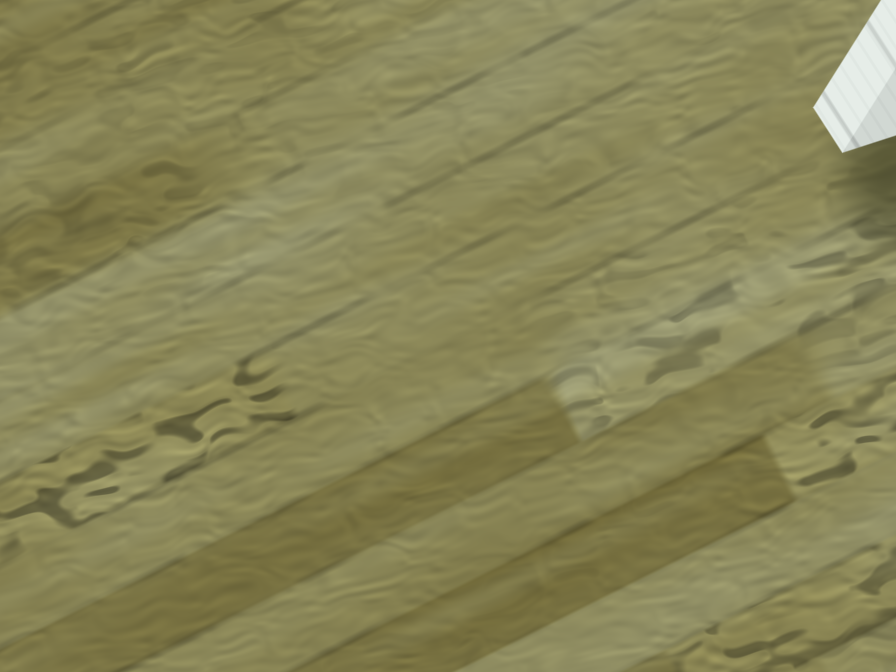
This texture is drawn by a Shadertoy shader. Its source:

```glsl
const float SLOPE = 0.50;          // rise of the planks per unit across
const float ROW_PITCH = 0.124;     // vertical distance between seams
const float ROW_START = -0.026;    // first seam, measured down from the top left
const int ROWS = 14;
const vec2 ALONG = vec2(0.894, 0.447);
const vec2 GRAIN_SCALE = vec2(36.0, 98.0);
const float GRAIN_DEPTH = 0.12;
const float COARSE_DEPTH = 0.17;

const vec3 WOOD_DARK = vec3(0.445, 0.415, 0.225);
const vec3 WOOD_MID = vec3(0.545, 0.53, 0.345);
const vec3 WOOD_PALE = vec3(0.61, 0.615, 0.475);
const vec3 SHADOW = vec3(0.25, 0.25, 0.14);
const vec3 BLOCK_WHITE = vec3(0.90, 0.93, 0.91);

// Corners of the white block
const vec2 BLOCK_LEFT = vec2(1.210, 0.840);
const vec2 BLOCK_FOOT = vec2(1.2535, 0.7726);
const vec2 BLOCK_RIGHT = vec2(1.400, 0.820);
const vec2 BLOCK_TOP = vec2(1.311, 1.0);

// Per row: end joint along the plank, tone before it, tone after it
const vec3 PLANKS[ROWS] = vec3[ROWS](
    vec3(0.60, -0.30, -0.10), vec3(0.85, -0.25, 0.00),
    vec3(0.70, 0.05, -0.15), vec3(0.65, -0.35, 0.15),
    vec3(0.62, 0.30, 0.20), vec3(0.75, 0.15, 0.05),
    vec3(0.563, -0.10, 0.10), vec3(0.95, 0.00, 0.25),
    vec3(0.926, -0.50, 0.40), vec3(1.289, -0.12, 0.30),
    vec3(1.173, -0.52, 0.05), vec3(1.45, 0.22, 0.10),
    vec3(0.90, -0.25, -0.05), vec3(1.10, 0.10, 0.25));

// Per row: coarseness before and after the joint
const vec2 COARSE[ROWS] = vec2[ROWS](
    vec2(0.2, 0.2), vec2(0.3, 0.1), vec2(0.2, 0.2), vec2(0.35, 0.1),
    vec2(0.1, 0.1), vec2(0.0, 0.1), vec2(1.0, 0.0), vec2(0.0, 0.25),
    vec2(0.0, 0.6), vec2(0.0, 0.3), vec2(0.1, 1.0), vec2(0.0, 0.2),
    vec2(0.2, 0.8), vec2(0.1, 0.3));

float hash(vec2 p) {
    vec3 q = fract(vec3(p.xyx) * 0.1031);
    q += dot(q, q.yzx + 33.33);
    return fract((q.x + q.y) * q.z);
}

float noise(vec2 p) {
    vec2 i = floor(p), f = fract(p);
    f = f * f * (3.0 - 2.0 * f);
    return mix(mix(hash(i), hash(i + vec2(1, 0)), f.x),
               mix(hash(i + vec2(0, 1)), hash(i + vec2(1, 1)), f.x), f.y);
}

// Tone and coarseness of a row at a distance along it
vec2 plankAt(float row, float along, float blur) {
    int i = clamp(int(row), 0, ROWS - 1);
    vec3 plank = PLANKS[i];
    float after = smoothstep(-blur, blur, along - plank.x);
    return vec2(mix(plank.y, plank.z, after), mix(COARSE[i].x, COARSE[i].y, after));
}

// Signed distance to the line a-b, positive on its right
float side(vec2 p, vec2 a, vec2 b) {
    vec2 d = normalize(b - a);
    return dot(p - a, vec2(d.y, -d.x));
}

vec3 woodColor(vec2 p, float pixel) {
    float along = dot(p, ALONG);
    float row = (1.0 - p.y + SLOPE * p.x - ROW_START) / ROW_PITCH;
    float seam = floor(row + 0.5);
    float far = smoothstep(0.35, 0.75, p.y);

    // Planks, with softer seams towards the top
    float blur = max(mix(0.03, 0.22, far), pixel / ROW_PITCH);
    float jointBlur = mix(0.006, 0.12, far) + pixel;
    vec2 plank = mix(plankAt(seam - 1.0, along, jointBlur),
                     plankAt(seam, along, jointBlur),
                     smoothstep(-blur, blur, row - seam));

    // Broad streaks and clouds
    float streak = noise(vec2(along * 3.0, row * 3.5)) - 0.5;
    float cloud = noise(p * 5.0 + 7.0) - 0.5;
    float tone = plank.x + 0.45 * streak + 0.25 * cloud;
    vec3 color = mix(WOOD_MID, tone < 0.0 ? WOOD_DARK : WOOD_PALE, min(abs(tone) * 1.3, 1.0));

    // Worn dark seams
    float wear = smoothstep(0.3, 0.8, noise(vec2(along * 14.0, seam * 5.3)));
    float line = 1.0 - smoothstep(0.01, 0.07 + pixel / ROW_PITCH, abs(row - seam));
    color *= 1.0 - line * (0.03 + 0.14 * wear);

    // Short embossed grain, deeper on coarse planks
    vec2 g = mat2(0.97, -0.24, 0.24, 0.97) * p * GRAIN_SCALE;
    g += 2.0 * vec2(noise(p * 24.0), noise(p * 21.0 + 40.0));
    float relief = noise(g) - noise(g + vec2(0.3, 0.65));
    float rough = 0.7 + 0.6 * noise(p * 8.0 + 20.0) + 0.5 * plank.y;
    color *= 1.0 + GRAIN_DEPTH * rough * relief;
    float pits = smoothstep(0.52, 0.8, noise(g * 0.65 + 90.0));
    return color * (1.0 - COARSE_DEPTH * plank.y * (2.0 * pits - 0.35));
}

vec3 blockColor(vec2 p, float pixel) {
    float depth = -side(p, BLOCK_LEFT, BLOCK_FOOT);
    float front = side(p, BLOCK_FOOT, BLOCK_FOOT + BLOCK_TOP - BLOCK_LEFT);
    float shade = 1.0 - 0.09 * smoothstep(-pixel, pixel, front);
    // Plinth edge, upper notch and faint boards
    float groove = min(abs(depth - 0.024), abs(depth - 0.137));
    shade -= 0.12 * (1.0 - smoothstep(0.001, 0.004 + pixel, groove));
    shade -= 0.025 * smoothstep(0.6, 1.0, sin(depth * 300.0));
    return BLOCK_WHITE * shade;
}

void mainImage(out vec4 fragColor, in vec2 fragCoord) {
    float pixel = 1.0 / iResolution.y;
    vec2 p = fragCoord * pixel;
    vec3 color = woodColor(p, pixel);

    // Soft shadow under the block
    float shadow = 1.0 - smoothstep(0.02, 0.14, length((p - vec2(1.34, 0.745)) * vec2(1.0, 0.85)));
    color = mix(color, SHADOW, 0.65 * shadow);

    float block = max(side(p, BLOCK_LEFT, BLOCK_FOOT),
                  max(side(p, BLOCK_FOOT, BLOCK_RIGHT), side(p, BLOCK_TOP, BLOCK_LEFT)));
    color = mix(blockColor(p, pixel), color, smoothstep(-pixel, pixel, block));
    fragColor = vec4(color, 1.0);
}
```
